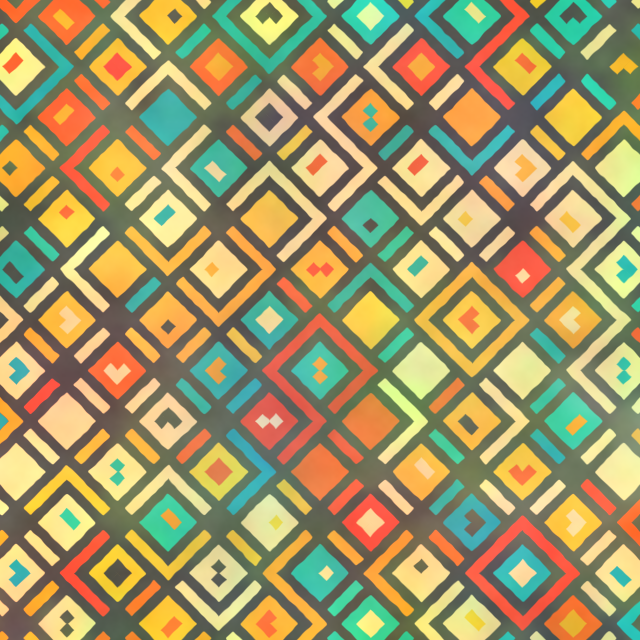
A three.js fragment shader for this pattern:

```glsl
// Diamond lattice with small 2x2 glyphs, framed by bars that link into chevrons,
// zigzags and rings. Each lattice vertex picks at most one corner join; a bar takes
// its colour from the chain it belongs to. Noise adds a watercolour wash.
varying vec2 vUv;

const float ACROSS = 6.32;      // diamonds per canvas width
const float TILE_HALF = 0.29;   // half side of a diamond, in cells
const float BAR_HALF = 0.073;   // half width of a bar
const float BAR_START = 0.21;   // vertex to the end of an unjoined bar
const float ROUND = 0.022;
const float SOFT = 0.013;

float hash(vec2 p, float seed) {
  return fract(sin(dot(p, vec2(127.1, 311.7)) + seed * 74.7) * 43758.5453);
}

float noise(vec2 p, float seed) {
  vec2 i = floor(p), f = fract(p);
  f = f * f * (3.0 - 2.0 * f);
  return mix(mix(hash(i, seed), hash(i + vec2(1, 0), seed), f.x),
             mix(hash(i + vec2(0, 1), seed), hash(i + 1.0, seed), f.x), f.y);
}

float fbm(vec2 p, float seed) {
  float sum = 0.0, amp = 0.53;
  for (int i = 0; i < 4; i++) {
    sum += amp * noise(p, seed);
    p = p * 2.1 + 7.3;
    amp *= 0.5;
  }
  return sum;
}

// Rounded intersection of two half planes
float roundedCorner(vec2 d, float r) {
  d += r;
  return min(max(d.x, d.y), 0.0) + length(max(d, 0.0)) - r;
}

float cover(float d) { return 1.0 - smoothstep(-SOFT, SOFT, d); }

vec3 paint(float h) {
  if (h < 0.33) return mix(vec3(0.98, 0.84, 0.62), vec3(1.0, 0.91, 0.66), h * 3.0);
  if (h < 0.61) return mix(vec3(0.98, 0.64, 0.29), vec3(0.99, 0.81, 0.33), (h - 0.33) * 3.6);
  if (h < 0.84) return mix(vec3(0.26, 0.66, 0.67), vec3(0.30, 0.79, 0.66), (h - 0.61) * 4.3);
  return mix(vec3(0.98, 0.35, 0.31), vec3(0.98, 0.51, 0.27), (h - 0.84) * 6.0);
}

vec2 quadrant(float i) {
  return vec2(abs(i - 1.5) > 1.0 ? 1.0 : -1.0, i < 1.5 ? 1.0 : -1.0);
}

bool isRing(vec2 cell) { return hash(cell, 1.0) > 0.92; }

// Quadrant in which two bars join at a vertex, or zero for no join
vec2 joinAt(vec2 vertex) {
  for (int i = 0; i < 4; i++) {
    vec2 s = quadrant(float(i));
    if (isRing(vertex + (s - 1.0) * 0.5)) return s;
  }
  if (hash(vertex, 2.0) > 0.66) return vec2(0.0);
  return quadrant(floor(hash(vertex, 3.0) * 4.0));
}

// Walk the joined bars both ways; the lowest bar hash names the chain
float chainHash(vec2 vertex, vec2 dir) {
  float low = hash(vertex + 0.5 * dir, 4.0);
  for (int side = 0; side < 2; side++) {
    vec2 v = side == 0 ? vertex : vertex + dir;
    vec2 e = side == 0 ? dir : -dir;
    for (int n = 0; n < 7; n++) {
      vec2 s = joinAt(v);
      if (dot(s, e) < 0.5) break;
      vec2 next = s - e;
      v += next;
      e = -next;
      low = min(low, hash(v + 0.5 * e, 4.0));
    }
  }
  return fract(low * 91.7);
}

// Glyph of one to four small squares, or two set diagonally
float glyph(vec2 f, float kind, float turn) {
  float d = 1.0;
  for (int i = 0; i < 4; i++) {
    float k = mod(float(i) + turn, 4.0);
    bool filled = kind > 4.5 ? mod(k, 2.0) < 0.5 : k < kind - 0.5;
    if (filled) d = min(d, roundedCorner(abs(f - quadrant(float(i)) * 0.065) - 0.075, 0.008));
  }
  return d;
}

vec3 drawBars(vec3 col, vec2 q) {
  vec2 vertex = floor(q + 0.5), g = q - vertex, a = abs(g);
  bool alongX = a.x > a.y;
  vec2 dir = alongX ? vec2(sign(g.x), 0.0) : vec2(0.0, sign(g.y));
  float d = roundedCorner(vec2(min(a.x, a.y) - BAR_HALF, BAR_START - max(a.x, a.y)), ROUND);
  vec2 s = joinAt(vertex), h = g * s;
  if (dot(s, s) > 0.5) {
    float elbow = min(roundedCorner(vec2(a.y, -h.x) - BAR_HALF, ROUND),
                      roundedCorner(vec2(a.x, -h.y) - BAR_HALF, ROUND));
    if (elbow < d) dir = vec2(s.x, 0.0);
    d = min(d, elbow);
  }
  return mix(col, paint(chainHash(vertex, dir)), cover(d));
}

vec3 drawTile(vec3 col, vec3 ground, vec2 q) {
  vec2 cell = floor(q), f = fract(q) - 0.5;
  float h = hash(cell, 5.0), pick = hash(cell, 6.0);
  float kind = floor(hash(cell, 7.0) * 5.6), turn = floor(hash(cell, 8.0) * 4.0);
  bool inlaid = isRing(cell) && pick > 0.6;
  bool dark = inlaid || pick < 0.03;
  vec3 base = dark ? ground : paint(h);
  vec3 mark = paint(fract(h + 0.34 + 0.3 * hash(cell, 9.0)));
  if (!dark && hash(cell, 10.0) < 0.2) mark = ground;
  if (inlaid) col = mix(col, mark, cover(max(abs(f.x), abs(f.y)) - 0.5 + BAR_HALF));
  col = mix(col, base, cover(roundedCorner(abs(f) - TILE_HALF, ROUND)));
  return mix(col, mark, cover(glyph(f, inlaid ? 4.0 : kind, turn)));
}

void main() {
  vec2 p = vUv - 0.5;
  vec2 q = vec2(p.x + p.y, p.y - p.x) * ACROSS;
  q += 0.018 * (vec2(noise(vUv * 95.0, 11.0), noise(vUv * 95.0, 12.0)) - 0.5);

  vec3 ground = mix(vec3(0.35, 0.33, 0.32), vec3(0.42, 0.44, 0.35),
                    smoothstep(0.42, 0.58, fbm(vUv * 3.5, 13.0)));
  vec3 col = drawTile(ground, ground, q);
  col = drawBars(col, q);

  // Watercolour wash, stronger colour toward the rim, pale blooms
  vec3 wash = vec3(fbm(vUv * 5.0, 14.0), fbm(vUv * 5.0, 15.0), fbm(vUv * 5.0, 16.0)) - 0.5;
  col *= 1.0 + 0.42 * wash;
  col += 0.09 * (fbm(vUv * 22.0, 17.0) - 0.5);
  float rim = smoothstep(0.2, 0.7, length(p));
  col = mix(vec3(dot(col, vec3(0.3, 0.59, 0.11))), col, 0.98 + 0.3 * rim);
  col = mix(col, vec3(1.0, 0.97, 0.9), 0.3 * smoothstep(0.62, 0.85, fbm(vUv * 3.0, 18.0)));
  gl_FragColor = vec4(clamp(col, 0.0, 1.0), 1.0);
}
```
